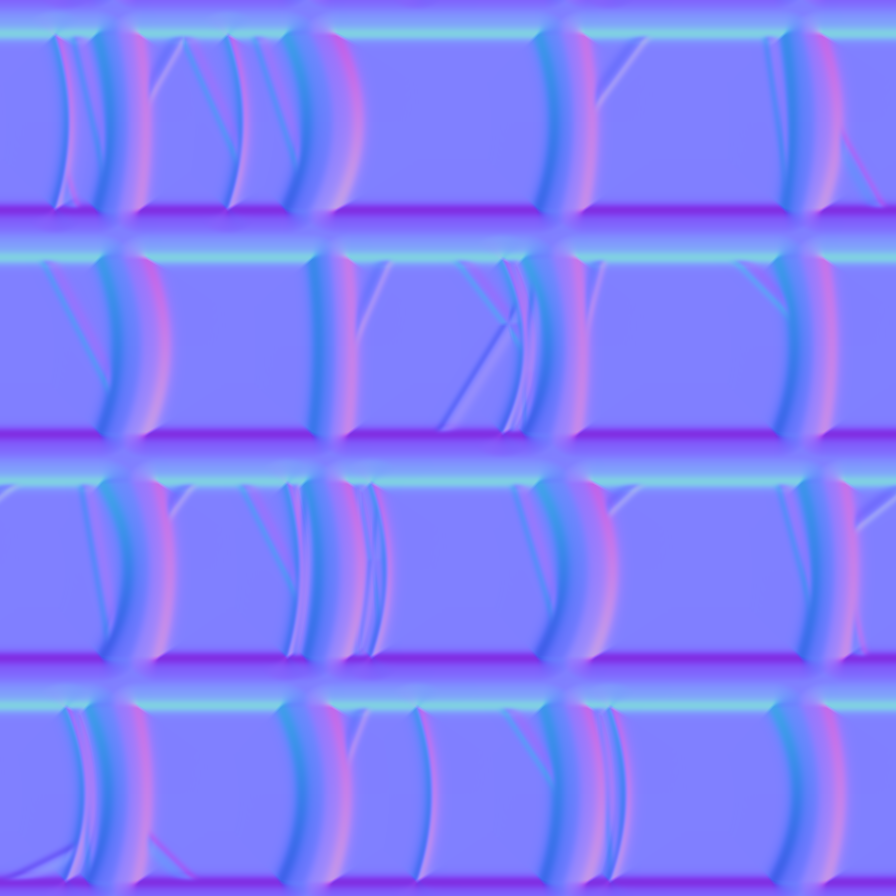
This texture map is drawn by a Shadertoy shader. Its source:

```glsl
// Tangent-space normal map of a worn brick wall, four courses of four bricks.
// Each brick has bowed ends, may split along an arc and has chipped corners.
// A height field is built from distances and differentiated; it tiles on both axes.

const float COUNT = 4.0;          // bricks per course and courses per tile
const float PITCH = 1.0 / COUNT;
const float HALF_HEIGHT = 0.098;  // half the height of a brick
const float HALF_JOINT = 0.017;   // half the mortar width between brick ends
const float END_SOFTNESS = 0.8;   // below one, the ends are gentler than the long edges
const float BLEND = 0.001;        // height over which touching pieces merge
const vec2 ORIGIN = vec2(0.140, 0.114);

// Integer hash of a wrapped cell, 0 to 1
float hash(vec2 cell, int salt) {
    uvec2 c = uvec2(mod(cell, COUNT));
    uint n = c.x + c.y * 17u + uint(salt) * 131u + 29u;
    n = n * 747796405u + 2891336453u;
    n = ((n >> ((n >> 28u) + 4u)) ^ n) * 277803737u;
    n = (n >> 22u) ^ n;
    return float(n & 65535u) / 65535.0;
}

// Smooth maximum of two heights that leaves zero neutral
float blendMax(float a, float b) {
    return BLEND * log(exp(a / BLEND) + exp(b / BLEND) - 1.0);
}

// Mortar joint on the left of a brick: uneven columns plus jitter
float jointX(vec2 cell) {
    float sway = 0.022 * cos(1.5707963 * cell.x + 1.19);
    return ORIGIN.x + cell.x * PITCH + sway + 0.034 * (hash(cell, 0) - 0.5);
}

// Signed distance to a bowed edge; edge = (x at the corners, bulge at mid height)
float arcDistance(vec2 p, vec2 edge) {
    float v = clamp(p.y / HALF_HEIGHT, -1.0, 1.0);
    float slope = 2.0 * edge.y * v / HALF_HEIGHT;
    return (p.x - edge.x - edge.y * (1.0 - v * v)) * inversesqrt(1.0 + slope * slope);
}

// Groove cutting off a corner, steeper on the side of the brick
float chipGroove(vec2 fromCorner, vec2 size) {
    vec2 normal = 1.0 / size;
    float s = (dot(fromCorner, normal) - 1.0) / length(normal);
    float width = s > 0.0 ? 0.005 : 0.009;
    return 0.002 * exp(-s * s / (width * width));
}

// Deepest groove of the four corners of a piece
float cornerChips(vec2 p, vec2 left, vec2 right, vec2 cell, int salt) {
    float groove = 0.0;
    for (int c = 0; c < 4; c++) {
        bool atRight = (c & 1) == 1;
        bool atTop = c > 1;
        int key = salt + c * 3;
        if (hash(cell, key) > (atTop ? 0.6 : 0.3)) continue;
        vec2 fromCorner = vec2(atRight ? right.x - p.x : p.x - left.x,
                               HALF_HEIGHT + (atTop ? -p.y : p.y));
        vec2 size = mix(vec2(0.018, 0.03), vec2(0.075, 0.13),
                        vec2(hash(cell, key + 1), hash(cell, key + 2)));
        size.x = min(size.x, 0.5 * (right.x - left.x));
        groove = max(groove, chipGroove(fromCorner, size));
    }
    return groove;
}

// Height of one piece between two bowed edges, with a soft foot in the mortar
float pieceHeight(vec2 p, vec2 left, vec2 right, vec2 cell, int salt) {
    float ends = max(-arcDistance(p, left), arcDistance(p, right));
    vec2 q = vec2(END_SOFTNESS * ends, abs(p.y) - HALF_HEIGHT);
    float inside = -length(max(q, 0.0)) - min(max(q.x, q.y), 0.0);
    float height = 0.0045 * (1.0 + tanh(inside / 0.0065))
                 + 0.005 * smoothstep(-0.027, 0.006, inside);
    if (inside > 0.0) {
        height -= cornerChips(p, left, right, cell, salt) * smoothstep(0.0, 0.008, inside);
    }
    return height;
}

// Height of a brick, whole or split in two by an arc
float brickHeight(vec2 p, vec2 cell) {
    float leftBulge = mix(0.002, 0.025, hash(cell, 1));
    float rightBulge = mix(0.004, 0.036, hash(cell, 2));
    vec2 left = vec2(jointX(cell) + HALF_JOINT, leftBulge);
    vec2 right = vec2(jointX(cell + vec2(1, 0)) - HALF_JOINT - rightBulge, rightBulge);
    if (hash(cell, 3) > 0.65) return pieceHeight(p, left, right, cell, 10);

    float along = mix(0.12, 0.88, smoothstep(0.2, 0.8, hash(cell, 4)));
    vec2 crack = mix(left, right, along);
    return blendMax(pieceHeight(p, left, crack, cell, 10),
                    pieceHeight(p, crack, right, cell, 30));
}

// Height of the wall: neighbouring bricks of a course merged together
float wallHeight(vec2 uv) {
    float course = floor((uv.y - ORIGIN.y) * COUNT + 0.5);
    float column = floor((uv.x - ORIGIN.x) * COUNT);
    vec2 p = vec2(uv.x, uv.y - ORIGIN.y - course * PITCH);
    float height = 0.0;
    for (float k = -1.0; k <= 1.0; k++) {
        height = blendMax(height, brickHeight(p, vec2(column + k, course)));
    }
    return height;
}

void mainImage(out vec4 fragColor, in vec2 fragCoord) {
    vec2 uv = fragCoord / iResolution.xy;

    // Central differences, wide enough to smooth the creases
    vec2 e = vec2(0.0025, 0.0);
    vec2 slope = vec2(wallHeight(uv + e.xy) - wallHeight(uv - e.xy),
                      wallHeight(uv + e.yx) - wallHeight(uv - e.yx)) / (2.0 * e.x);

    // Red rises towards the left ends, green towards the top edges
    vec3 normal = normalize(vec3(slope.x, -slope.y, 1.0));
    fragColor = vec4(0.5 + 0.5 * normal, 1.0);
}
```
